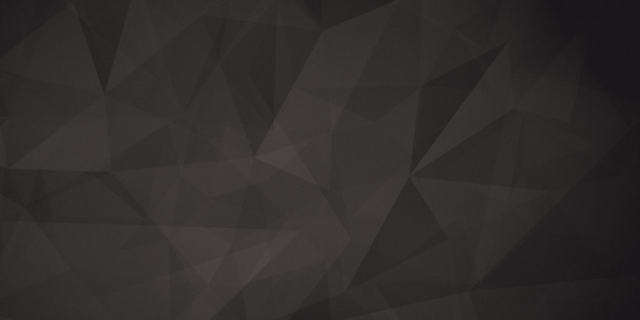
Give the GLSL for this background, as a Shadertoy shader.

```glsl
// Dark low-poly backdrop: three jittered triangle meshes of different scale
// add flat, slightly graded facets to a soft off-centre glow, which is then
// mapped to a warm charcoal ramp with a trace of fine grain.

float hash(vec2 p) {
    vec3 q = fract(vec3(p.xyx) * 0.1031);
    q += dot(q, q.yzx + 33.33);
    return fract((q.x + q.y) * q.z);
}

// Mesh vertex: lattice point pushed in a random direction
vec2 vertex(vec2 cell, float seed) {
    vec2 jitter = vec2(hash(cell + seed), hash(cell + seed + 57.3)) - 0.5;
    return cell + 0.96 * jitter;
}

// Signed distance to line ab, positive on its left
float side(vec2 p, vec2 a, vec2 b) {
    vec2 e = b - a, d = p - a;
    return (e.x * d.y - e.y * d.x) / max(length(e), 1e-4);
}

// Returns (shade * coverage, coverage) of one counter-clockwise triangle
vec2 facet(vec2 p, vec2 a, vec2 b, vec2 c, float rnd, float blur) {
    float base = side(p, a, b);
    float inner = min(base, min(side(p, b, c), side(p, c, a)));
    float cover = clamp(inner / blur + 0.5, 0.0, 1.0);
    float tone = 2.0 * rnd - 1.0;
    tone *= 0.35 + 0.65 * abs(tone);
    float grade = 0.65 + 0.7 * clamp(base, 0.0, 1.0);
    return vec2(tone * grade, 1.0) * cover;
}

// Average facet shade, about -1 to 1, of a mesh with the given density
float mesh(vec2 pos, float density, float angle, float seed) {
    float c = cos(angle), s = sin(angle);
    vec2 p = mat2(c, s, -s, c) * pos * density + 20.0;
    float blur = 1.3 * density / iResolution.y;
    vec2 sum = vec2(0.0);
    for (int j = -1; j <= 1; j++)
    for (int i = -1; i <= 1; i++) {
        vec2 cell = floor(p) + vec2(i, j);
        vec2 v00 = vertex(cell, seed);
        vec2 v10 = vertex(cell + vec2(1, 0), seed);
        vec2 v11 = vertex(cell + vec2(1, 1), seed);
        vec2 v01 = vertex(cell + vec2(0, 1), seed);
        float r1 = hash(cell + seed + 11.7);
        float r2 = hash(cell + seed + 83.1);
        // Split each quad along a random diagonal
        if (hash(cell + seed + 29.9) < 0.5) {
            sum += facet(p, v00, v10, v11, r1, blur);
            sum += facet(p, v11, v01, v00, r2, blur);
        } else {
            sum += facet(p, v10, v11, v01, r1, blur);
            sum += facet(p, v01, v00, v10, r2, blur);
        }
    }
    return sum.x / max(sum.y, 1e-3);
}

void mainImage(out vec4 fragColor, in vec2 fragCoord) {
    vec2 uv = fragCoord / iResolution.xy;
    vec2 pos = fragCoord / iResolution.y;

    // Broad glow, falling off faster to the right and in the upper right
    vec2 d = uv - vec2(0.44, 0.48);
    float light = 0.76 - (d.x > 0.0 ? 2.1 : 1.8) * d.x * d.x - 0.75 * d.y * d.y;
    light -= 0.3 * smoothstep(0.6, 1.0, uv.x) * smoothstep(0.6, 1.0, uv.y);

    // Facets, weaker in the dark margins
    float relief = 0.17 * mesh(pos, 2.1, 0.5, 3.0)
                 + 0.23 * mesh(pos, 3.5, -0.35, 41.0)
                 + 0.09 * mesh(pos, 5.6, 0.9, 77.0);
    light += relief * (0.45 + 0.65 * clamp(light, 0.0, 1.0));

    // Charcoal ramp, cool in the shadows and warm in the lights
    vec3 col = mix(vec3(0.098, 0.09, 0.097), vec3(0.285, 0.264, 0.253),
                   clamp(light, 0.0, 1.1));

    // Fine grain
    col += 0.012 * (hash(floor(pos * 256.0)) - 0.5);
    fragColor = vec4(col, 1.0);
}
```
